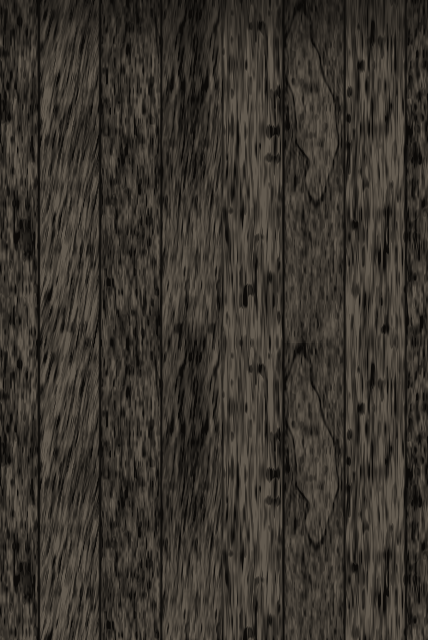
Give the GLSL for this texture, as a WebGL 2 fragment shader.

```glsl
#version 300 es
precision highp float;
// Dark weathered wood: seven upright planks across, with grain, stains and a
// knot that recur down the canvas. Grain is stretched value noise that wraps
// at every tile; each plank has its own tilt, tone, roughness and pitting.
uniform vec2 u_resolution;
out vec4 outColor;

// Lengths are in canvas widths; y runs down from the top edge.
const float PLANKS = 7.0;
const float FIRST_SEAM = 0.091;
const float TILE_HEIGHT = 0.801;
const float SEAM_HALF_WIDTH = 0.0025;
const float FIBRES = 118.0;
const float FIBRE_CONTRAST = 1.6;
const float PORE_DEPTH = 0.38;
const float STAIN_DEPTH = 0.2;
const float TOP_SHADE = 0.55;
const vec3 DARK_WOOD = vec3(0.042, 0.036, 0.029);
const vec3 PALE_WOOD = vec3(0.385, 0.352, 0.308);

// One entry per plank, starting right of the first seam.
const float TONE[7] = float[7](0.73, 0.63, 0.68, 0.77, 0.67, 0.76, 0.62);
const float TILT[7] = float[7](17.0, 0.0, 9.0, 0.0, 0.0, 0.0, 0.0);
const float ROWS[7] = float[7](11.0, 17.0, 12.0, 8.0, 19.0, 8.0, 16.0);
const float ROUGH[7] = float[7](1.0, 0.95, 0.9, 1.0, 0.65, 1.05, 1.0);
const float PITS[7] = float[7](0.05, 0.3, 0.15, 0.6, 0.0, 0.6, 0.35);
const float SEAM[7] = float[7](1.0, 0.95, 0.9, 0.4, 1.0, 0.85, 0.85);

float hash(vec2 p) {
    vec3 h = fract(p.xyx * 0.1031);
    h += dot(h, h.yzx + 33.33);
    return fract((h.x + h.y) * h.z);
}

// Value noise whose lattice repeats after "wrap" cells.
float noise(vec2 p, vec2 wrap, float seed) {
    vec2 cell = floor(p), w = fract(p);
    w = w * w * (3.0 - 2.0 * w);
    vec2 a = mod(cell, wrap) + seed * vec2(37.0, 91.0);
    vec2 b = mod(cell + 1.0, wrap) + seed * vec2(37.0, 91.0);
    return mix(mix(hash(a), hash(vec2(b.x, a.y)), w.x),
               mix(hash(vec2(a.x, b.y)), hash(b), w.x), w.y);
}

float fibreNoise(vec2 p, vec2 wrap, float seed) {
    float sum = 0.0;
    for (int i = 0; i < 3; i++) {
        sum += noise(p, wrap, seed + float(i) * 7.0) * (i == 1 ? 0.42 : 0.29);
        p *= 2.0;
        wrap *= 2.0;
    }
    return sum;
}

// Brightness change of the tongue-shaped figure and its knot.
float knotFigure(float across, float down, float wobble) {
    float axis = mix(0.26, 0.57, smoothstep(0.05, 0.45, down));
    float d = length(vec2((across - axis) / 0.30, (down - 0.31) / 0.25));
    d += (wobble - 0.5) * 0.45;
    float inside = 1.0 - smoothstep(0.95, 1.03, d);
    float outline = exp(-pow((d - 1.04) / 0.06, 2.0));
    float rings = sin(d * 34.0) * (1.0 - inside) * smoothstep(3.0, 1.2, d);
    float halo = (1.0 - inside) * exp(-max(d - 1.0, 0.0) * 1.3);
    float knot = length(vec2((across - 0.47) / 0.15, (down - 0.25) / 0.026));
    float core = 1.0 - smoothstep(0.4, 1.3, knot + (wobble - 0.5) * 0.8);
    return 0.11 * inside - 0.24 * outline + 0.05 * rings - 0.15 * halo - 0.3 * core;
}

void main() {
    vec2 p = vec2(gl_FragCoord.x, u_resolution.y - gl_FragCoord.y) / u_resolution.x;
    float column = (p.x - FIRST_SEAM) * PLANKS;
    int plank = int(mod(floor(column), PLANKS));
    float seed = float(plank) + 1.0;
    float across = fract(column);
    float down = fract(p.y / TILE_HEIGHT);

    // Fibres: the sideways drift over a tile equals the wrap, so they join up.
    float tilt = TILT[plank], rows = ROWS[plank];
    float wrapX = tilt > 0.0 ? tilt : 64.0;
    float bend = noise(vec2(across * 2.0, down * 5.0), vec2(64.0, 5.0), seed + 40.0);
    vec2 grain = vec2((across / PLANKS + 0.010 * bend) * FIBRES + down * tilt, down * rows);
    vec2 wrap = vec2(wrapX, rows);
    float fibre = fibreNoise(grain, wrap, seed) - 0.5;
    float pores = smoothstep(0.58, 0.85, noise(grain * 2.0, wrap * 2.0, seed + 50.0));
    float value = TONE[plank];
    value += (FIBRE_CONTRAST * fibre - PORE_DEPTH * pores) * ROUGH[plank];

    // Broad stains, a paler band near the tile end, and small streaky pits.
    float cloud = noise(vec2(across * 2.5, down * 6.0), vec2(64.0, 6.0), seed + 60.0);
    value += (cloud - 0.55) * STAIN_DEPTH;
    value += 0.05 * exp(-pow((down - 0.87) / 0.09, 2.0));
    float pit = noise(vec2(across * 13.0, down * 26.0), vec2(64.0, 26.0), seed + 70.0);
    pit += 0.9 * fibre + 0.3 * (0.5 - cloud);
    value -= PITS[plank] * smoothstep(0.70, 0.95, pit);

    // Long smoky streak on the third plank, carved figure on the fifth.
    if (plank == 2) {
        float reach = smoothstep(0.68, 0.3, down) + smoothstep(0.92, 1.0, down);
        float drift = across - 0.52 - 0.15 * (bend - 0.5);
        value -= 0.42 * reach * exp(-drift * drift * 14.0) * (0.35 + cloud);
    }
    if (plank == 4) {
        float wobble = noise(vec2(across * 4.0, down * 17.0), vec2(64.0, 17.0), 80.0);
        value += knotFigure(across, down, wobble);
    }

    // Gaps between planks, with soft shade beside them.
    float gap = min(across, 1.0 - across) / PLANKS;
    float strength = SEAM[int(mod(floor(column + 0.5), PLANKS))];
    float edge = 1.0 / u_resolution.x;
    float line = 1.0 - smoothstep(SEAM_HALF_WIDTH - edge, SEAM_HALF_WIDTH + edge, gap);
    value -= 0.16 * strength * exp(-gap / 0.005);
    value *= 1.0 - 0.95 * strength * line;

    value *= mix(TOP_SHADE, 1.0, smoothstep(0.0, 0.2, p.y));
    outColor = vec4(mix(DARK_WOOD, PALE_WOOD, clamp(value, 0.0, 1.0)), 1.0);
}
```
